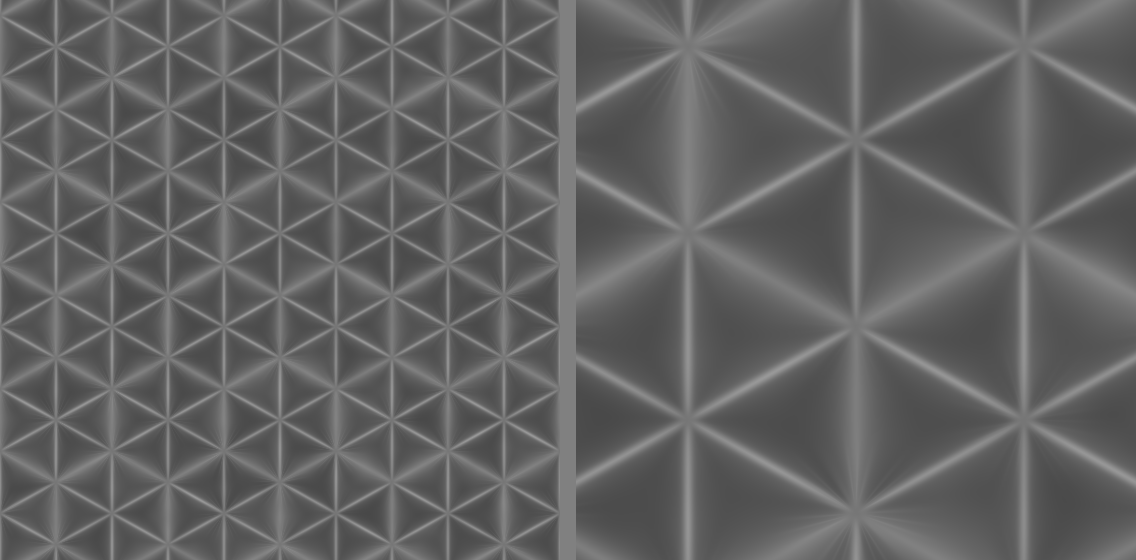
Left: the whole. Right: its middle third, enlarged.
Write a WebGL 1 fragment shader that draws this pattern.

```glsl
precision highp float;
// Grey triangular lattice of glowing creases: crisp six-spoke stars inside soft hexagons.
uniform vec2 u_resolution;

#define REPEATS vec2(10.0, 9.0)   // columns and rows of lattice points (x even, both fit the stars)
#define SHIFT_Y 0.75              // height of the first lattice point, in rows
#define BASE_GREY 0.296
#define CORE_GLOW 0.13            // thin bright line of a star spoke
#define CORE_WIDTH 0.028
#define HALO_GLOW 0.135           // wider glow around a spoke
#define HALO_WIDTH 0.082
#define SOFT_GLOW 0.205           // blurred hexagon border
#define SOFT_WIDTH 0.115
#define NODE_GREY 0.455
#define CREASE_GLOW 0.035
#define TONE_VARIATION 0.022

float hash(vec2 p) {
  return fract(sin(dot(p, vec2(127.1, 311.7))) * 43758.5453);
}

// Value noise that wraps after "period" cells.
float wrapNoise(vec2 p, float period) {
  vec2 i = floor(p), f = fract(p);
  f = f * f * (3.0 - 2.0 * f);
  vec2 lo = floor(mod(i + 0.1, period));
  vec2 hi = floor(mod(i + 1.1, period));
  return mix(mix(hash(lo), hash(vec2(hi.x, lo.y)), f.x),
             mix(hash(vec2(lo.x, hi.y)), hash(hi), f.x), f.y);
}

// Skewed lattice coordinates to plane coordinates, one row high per unit.
vec2 toPlane(vec2 lattice) {
  return vec2(lattice.x * REPEATS.y / REPEATS.x, lattice.y + 0.5 * lattice.x);
}

// Random value of a lattice position, equal on opposite canvas edges.
float latticeHash(vec2 lattice, float seed) {
  vec2 cell = vec2(lattice.x, lattice.y + 0.5 * lattice.x);
  return hash(floor(4.0 * mod(cell + 0.05, REPEATS)) + seed);
}

// One for every third lattice point: the centre of a star.
float isStar(vec2 lattice) {
  return step(abs(fract((lattice.x - lattice.y) / 3.0 + 0.5) - 0.5), 0.1);
}

float edgeDistance(vec2 p, vec2 a, vec2 b) {
  vec2 ab = toPlane(b) - toPlane(a), ap = p - toPlane(a);
  return abs(ab.x * ap.y - ab.y * ap.x) / length(ab);
}

// Glow of the crease from a to b, widest halfway along.
float crease(vec2 p, vec2 a, vec2 b, float spread) {
  vec2 ab = toPlane(b) - toPlane(a);
  float t = clamp(dot(p - toPlane(a), ab) / dot(ab, ab), 0.0, 1.0);
  float lens = 4.0 * t * (1.0 - t);
  float d = edgeDistance(p, a, b);
  float vary = latticeHash(0.5 * (a + b), 3.0);
  float width = (0.4 + 0.6 * lens) * spread * mix(0.85, 1.15, vary);

  float core = CORE_GLOW * exp(-d * d / (CORE_WIDTH * CORE_WIDTH));
  float spoke = core * mix(0.55, 1.1, lens) + HALO_GLOW * exp(-d / (HALO_WIDTH * width));
  float border = SOFT_GLOW * exp(-d * d / ((d + 0.02) * SOFT_WIDTH * width));
  float glow = mix(border, spoke, max(isStar(a), isStar(b)));
  return glow * mix(0.9, 1.08, vary);
}

// Fine folds fanning out from a lattice point.
float folds(vec2 p, vec2 node) {
  vec2 d = p - toPlane(node);
  float r = length(d);
  float angle = atan(d.y, d.x + 1e-6);
  float h = latticeHash(node, 7.0);
  float wave = sin(23.0 * angle + 6.28 * h + 2.0 * sin(7.0 * angle + 19.0 * h));
  float fade = smoothstep(0.03, 0.14, r) * (1.0 - smoothstep(0.12, 0.55, r));
  return (pow(0.5 + 0.5 * wave, 3.0) - 0.3) * fade * h;
}

float nodeBlend(vec2 p, vec2 node) {
  vec2 d = p - toPlane(node);
  return exp(-dot(d, d) / 0.0028);
}

void main() {
  vec2 uv = gl_FragCoord.xy / u_resolution;

  // Find the triangle a, b, c around this point.
  vec2 lattice = uv * REPEATS;
  lattice.y -= SHIFT_Y + 0.5 * lattice.x;
  vec2 cell = floor(lattice), local = fract(lattice);
  vec2 a = cell + step(1.0, local.x + local.y);
  vec2 b = cell + vec2(1.0, 0.0);
  vec2 c = cell + vec2(0.0, 1.0);
  vec2 p = toPlane(lattice);

  // Merge the three edge glows.
  float panel = latticeHash((a + b + c) / 3.0, 11.0);
  float spread = mix(0.8, 1.25, panel);
  vec3 glow = vec3(crease(p, a, b, spread), crease(p, b, c, spread), crease(p, c, a, spread));
  glow *= glow;
  float grey = BASE_GREY + sqrt(sqrt(dot(glow, glow)));

  // Uneven panels, cloudy wear and small folds.
  float inner = min(edgeDistance(p, a, b), min(edgeDistance(p, b, c), edgeDistance(p, c, a)));
  grey += TONE_VARIATION * (panel - 0.5) * smoothstep(0.0, 0.2, inner);
  grey += TONE_VARIATION * (wrapNoise(uv * 40.0, 40.0) - 0.5);
  grey += CREASE_GLOW * (folds(p, a) + folds(p, b) + folds(p, c));

  // Flatten the meeting points.
  float node = nodeBlend(p, a) + nodeBlend(p, b) + nodeBlend(p, c);
  grey = mix(grey, NODE_GREY, min(node, 1.0) * 0.9);
  gl_FragColor = vec4(vec3(grey), 1.0);
}
```
